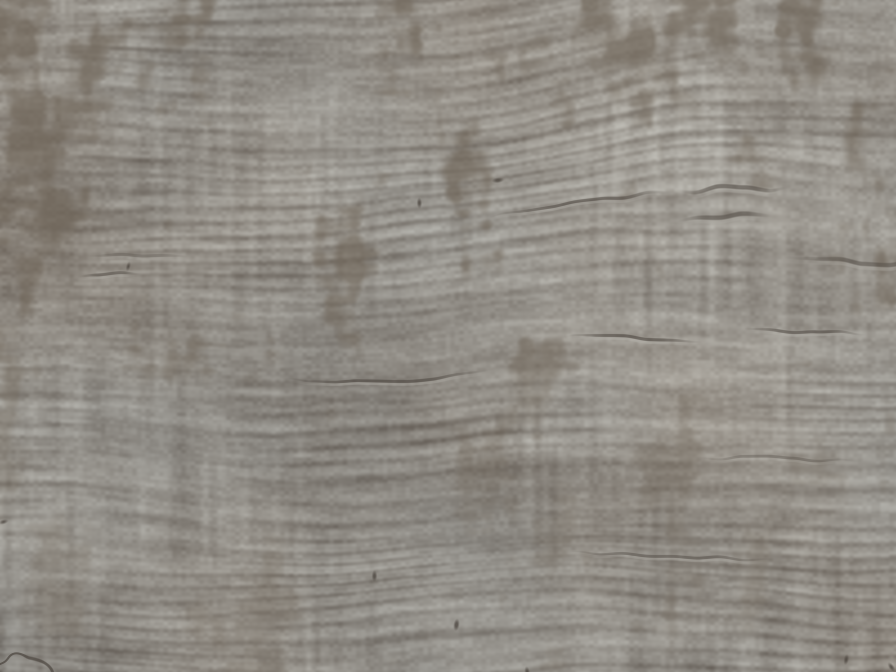
Give the GLSL for this texture, as a Shadertoy shader.

```glsl
// Weathered grey wood board: wavy horizontal grain, vertical saw marks, brown stains and cracks.

const vec3 DARK_WOOD  = vec3(0.470, 0.448, 0.420);
const vec3 LIGHT_WOOD = vec3(0.658, 0.648, 0.622);
const vec3 STAIN      = vec3(0.425, 0.385, 0.335);
const vec3 CRACK      = vec3(0.290, 0.265, 0.240);
const float RIDGES       = 46.0;  // grain ridges per canvas height
const float RIDGE_DEPTH  = 0.19;
const float FIBRE_DEPTH  = 0.46;
const float SAW_DEPTH    = 0.42;
const float CLOUD_DEPTH  = 0.85;
const float GRIT_DEPTH   = 0.30;
const float STAIN_AMOUNT = 0.62;
const int CRACKS = 11;
const int SPECKS = 9;

float hash(vec2 p) {
    vec3 q = fract(vec3(p.xyx) * 0.1031);
    q += dot(q, q.yzx + 33.33);
    return fract((q.x + q.y) * q.z);
}

float noise(vec2 p) {
    vec2 i = floor(p), f = fract(p);
    f = f * f * (3.0 - 2.0 * f);
    return mix(mix(hash(i), hash(i + vec2(1, 0)), f.x),
               mix(hash(i + vec2(0, 1)), hash(i + vec2(1, 1)), f.x), f.y);
}

float fbm(vec2 p) {
    float sum = 0.0, amp = 0.5;
    for (int i = 0; i < 4; i++) {
        sum += amp * noise(p);
        p = p * 2.03 + 17.3;
        amp *= 0.5;
    }
    return sum / 0.9375;
}

// Height coordinate that follows the bent grain
float grainHeight(vec2 p) {
    float sweep = smoothstep(0.65, 1.15, p.x) * smoothstep(0.54, 0.78, p.y);
    return p.y - 0.06 * sweep + 0.045 * (noise(p * vec2(2.2, 3.5) + 4.0) - 0.5)
         + 0.010 * (noise(p * vec2(8.0, 12.0)) - 0.5);
}

float woodTone(vec2 p, float v) {
    // Broad weathering, paler towards the upper corners
    float tone = 0.53 + CLOUD_DEPTH * (fbm(p * vec2(2.2, 4.5) + 9.0) - 0.5);
    tone += 0.20 * smoothstep(0.72, 1.0, p.y) * smoothstep(0.15, 0.6, abs(p.x - 0.6));
    tone -= 0.10 * smoothstep(0.30, 0.0, p.y);

    // Ridges of uneven spacing and strength
    float phase = 6.2832 * (v * RIDGES + 2.2 * noise(vec2(p.x * 1.5, v * 9.0)));
    float ridge = sin(phase) + 0.35 * sin(2.0 * phase + 0.8);
    tone += RIDGE_DEPTH * ridge * smoothstep(0.15, 0.85, noise(vec2(p.x * 4.0, v * 8.0) + 31.0));

    // Long and short fibres
    tone += FIBRE_DEPTH * (noise(vec2(p.x * 5.0, v * 85.0)) - 0.5);
    tone += 0.7 * FIBRE_DEPTH * (noise(vec2(p.x * 22.0, v * 150.0) + 50.0) - 0.5);

    // Patches of vertical saw marks
    float patches = smoothstep(0.38, 0.68, fbm(p * vec2(5.0, 3.0) + 70.0));
    float saw = noise(vec2(p.x * 85.0, p.y * 5.0)) + 0.6 * noise(vec2(p.x * 33.0, p.y * 3.0)) - 0.8;
    tone += SAW_DEPTH * saw * (0.22 + 0.78 * patches);

    // Fine grit
    return tone + GRIT_DEPTH * (noise(p * vec2(150.0, 180.0)) - 0.5);
}

// Upright blotches, broken up by grain and saw marks
float stainMask(vec2 p, float v) {
    float blot = fbm(p * vec2(10.0, 6.5) + 23.0);
    blot += 0.20 * (noise(vec2(p.x * 55.0, p.y * 18.0)) - 0.5);
    blot += 0.14 * (noise(vec2(p.x * 25.0, v * 90.0)) - 0.5);
    float region = mix(0.45, 1.0, smoothstep(0.25, 0.65, p.y));
    return region * smoothstep(0.56, 0.76, blot);
}

// Thin tapered cracks: x is the dark gap, y its pale lower lip
vec2 crackMask(vec2 p, float v, float blur) {
    vec2 mask = vec2(0.0);
    for (int i = 0; i < CRACKS; i++) {
        float id = float(i);
        float len = mix(0.04, 0.20, hash(vec2(id, 3.0)));
        vec2 c = vec2(1.35 * hash(vec2(id, 1.0)), 0.05 + 0.62 * hash(vec2(id, 2.0)));
        float taper = smoothstep(len, 0.3 * len, abs(p.x - c.x));
        float d = v - c.y + 0.007 * (noise(vec2(p.x * 28.0, id)) - 0.5);
        float w = 0.0011 * taper;
        float gap = taper * (1.0 - smoothstep(w, w + blur, abs(d)));
        float lip = taper * (1.0 - smoothstep(0.001, 0.001 + blur, abs(d + 0.004)));
        mask = max(mask, vec2(gap, lip) * mix(0.35, 0.85, hash(vec2(id, 4.0))));
    }
    return mask;
}

float speckMask(vec2 p, float blur) {
    float mask = 0.0;
    for (int i = 0; i < SPECKS; i++) {
        float id = float(i) + 40.0;
        vec2 q = p - vec2(1.33 * hash(vec2(id, 5.0)), 0.75 * hash(vec2(id, 6.0)));
        float a = 2.5 * hash(vec2(id, 7.0));
        q = vec2(cos(a) * q.x + sin(a) * q.y, cos(a) * q.y - sin(a) * q.x);
        float d = length(q * vec2(0.5, 1.0)) - mix(0.0015, 0.0032, hash(vec2(id, 8.0)));
        mask = max(mask, 1.0 - smoothstep(-blur, blur, d));
    }
    return mask;
}

// Edge of a knot in the lower left corner
float knotMask(vec2 p, float blur) {
    float r = length((p - vec2(0.035, -0.015)) * vec2(1.0, 1.15));
    r += 0.016 * (noise(p * 45.0) - 0.5);
    return 1.0 - smoothstep(0.001, 0.002 + blur, abs(r - 0.047));
}

void mainImage(out vec4 fragColor, in vec2 fragCoord) {
    vec2 p = fragCoord / iResolution.y;
    float blur = max(0.0022, 1.0 / iResolution.y);
    float v = grainHeight(p);

    vec3 color = mix(DARK_WOOD, LIGHT_WOOD, woodTone(p, v));
    color += vec3(0.012, 0.0, -0.010) * (fbm(p * 3.0 + 80.0) - 0.5) * 2.0;
    color = mix(color, STAIN, STAIN_AMOUNT * stainMask(p, v));

    vec2 crack = crackMask(p, v, blur);
    color = mix(color, LIGHT_WOOD * 1.06, 0.55 * crack.y);
    color = mix(color, CRACK, 0.75 * crack.x);
    color = mix(color, CRACK, 0.75 * speckMask(p, blur));
    color = mix(color, CRACK, 0.70 * knotMask(p, blur));
    fragColor = vec4(clamp(color, 0.0, 1.0), 1.0);
}
```
